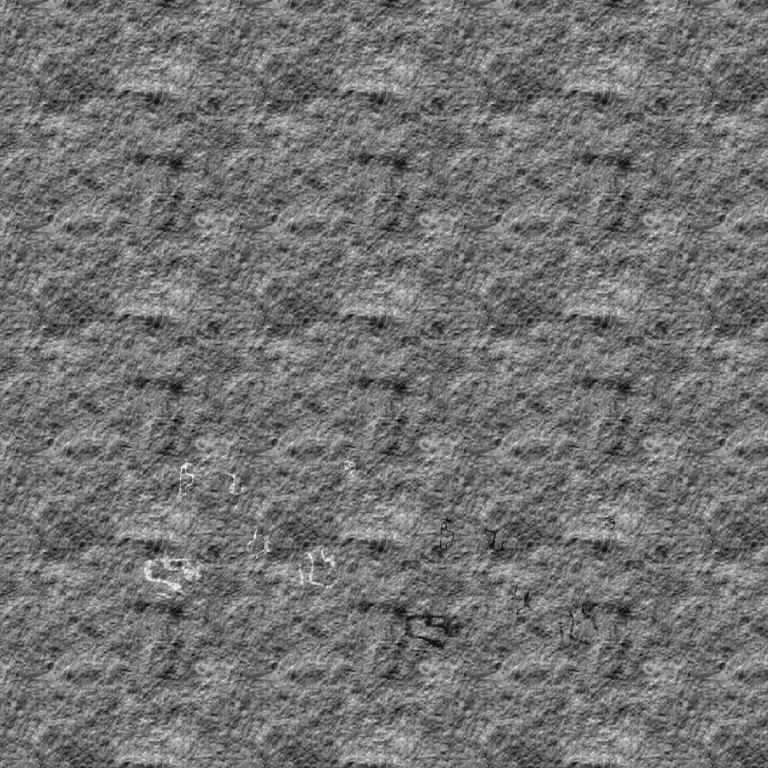
Write a WebGL 1 fragment shader that draws this texture.

```glsl
precision highp float;
// Rough grey rock: one square tile of embossed noise, clods, ledges and pale
// patches repeats about 3.43 times each way. A few chalky and sooty scuffs
// lie over the lower half and belong to the canvas, not to the tile.
uniform vec2 u_resolution;

const vec2 LIGHT_FALL = vec2(0.35, 0.94); // direction light travels, y down

float hash(vec2 c) {
  vec3 h = fract(c.xyx * 0.1031);
  h += dot(h, h.yzx + 33.33);
  return fract((h.x + h.y) * h.z);
}

// Value noise that wraps after a whole number of cells
float noise(vec2 p, float period) {
  vec2 i = floor(p), f = p - i;
  f = f * f * (3.0 - 2.0 * f);
  vec2 a = floor(mod(i + 0.5, period)) + period * 3.0;
  vec2 b = floor(mod(i + 1.5, period)) + period * 3.0;
  return mix(mix(hash(a), hash(vec2(b.x, a.y)), f.x),
             mix(hash(vec2(a.x, b.y)), hash(b), f.x), f.y);
}

// Shortest offset between two places on the wrapping tile
vec2 wrapped(vec2 d) { return fract(d + 0.5) - 0.5; }

// Slope towards the light, summed over octaves
float relief(vec2 p) {
  float sum = 0.0, cells = 6.0, weight = 0.17;
  for (int i = 0; i < 5; i++) {
    vec2 q = p * cells;
    sum += weight * (noise(q + LIGHT_FALL * 0.28, cells) - noise(q - LIGHT_FALL * 0.28, cells));
    cells *= 2.0;
    weight *= 1.13;
  }
  return sum;
}

// Scattered round clods and pits, lit from above
float clods(vec2 p, float cells) {
  vec2 q = p * cells, base = floor(q);
  float sum = 0.0;
  for (int y = -1; y <= 1; y++) {
    for (int x = -1; x <= 1; x++) {
      vec2 cell = base + vec2(x, y);
      vec2 id = floor(mod(cell + 0.5, cells)) + cells;
      vec2 centre = cell + vec2(hash(id + 11.0), hash(id + 37.0));
      float kind = hash(id + 71.0);
      vec2 d = (q - centre) / mix(0.2, 0.5, hash(id + 93.0));
      float body = 1.0 - smoothstep(0.7, 1.15, length(d));
      float clod = -dot(d, LIGHT_FALL) * 0.1;
      float pit = dot(d, LIGHT_FALL) * 0.08 - 0.12;
      sum += body * (step(0.6, kind) * clod + step(kind, 0.14) * pit);
    }
  }
  return sum;
}

// Shadow under an arched lip: crisp above, fading below
float ledge(vec2 p, vec2 centre, float halfWidth, float bend) {
  vec2 d = wrapped(p - centre);
  float below = d.y - bend * d.x * d.x + 0.05 * (noise(p * 14.0, 14.0) - 0.5);
  float taper = 1.0 - smoothstep(0.5, 1.0, abs(d.x) / halfWidth);
  return taper * smoothstep(-0.006, 0.008, below) * exp(-max(below, 0.0) * 38.0);
}

float spot(vec2 p, vec2 centre, vec2 radius) {
  vec2 d = wrapped(p - centre) / radius;
  return exp(-dot(d, d));
}

// Patch of broken, wandering strokes
float scuff(vec2 p, vec2 centre, vec2 radius) {
  vec2 d = (p - centre) / radius;
  float stroke = 1.0 - smoothstep(0.04, 0.13, abs(noise(d * 1.9 + centre * 80.0, 256.0) - 0.5));
  return stroke * (1.0 - smoothstep(0.75, 1.1, length(d)));
}

float scuffs(vec2 p) {
  return scuff(p, vec2(0.241, 0.621), vec2(0.014, 0.024))
       + scuff(p, vec2(0.300, 0.639), vec2(0.020, 0.026))
       + scuff(p, vec2(0.221, 0.749), vec2(0.045, 0.030))
       + scuff(p, vec2(0.337, 0.707), vec2(0.017, 0.022))
       + scuff(p, vec2(0.414, 0.745), vec2(0.026, 0.033))
       + scuff(p, vec2(0.453, 0.608), vec2(0.010, 0.011));
}

void main() {
  vec2 canvas = gl_FragCoord.xy / u_resolution;
  canvas.y = 1.0 - canvas.y;
  vec2 tile = canvas * 3.43;
  vec2 rough = tile + 0.035 * (vec2(noise(tile * 9.0, 9.0), noise(tile * 9.0 + 4.5, 9.0)) - 0.5);

  // Stone body: broad tone, lit relief and fine grain
  float grain = noise(tile * 128.0, 128.0) - 0.5;
  float grey = 0.46 + relief(rough) + 0.17 * grain;
  grey += 0.08 * (noise(rough * 4.0, 4.0) - 0.5) + 0.07 * (noise(rough * 11.0, 11.0) - 0.5);
  grey += clods(rough, 13.0) + 0.8 * clods(rough, 29.0);

  // Pale crumbling patch, veined with cracks
  vec2 d = wrapped(rough - vec2(0.69, 0.31)) / vec2(0.22, 0.12);
  float patchMask = 1.0 - smoothstep(0.6, 1.15, length(d) + 0.5 * (noise(rough * 17.0, 17.0) - 0.5));
  float crack = 1.0 - smoothstep(0.0, 0.07, abs(noise(rough * 19.0, 19.0) - 0.5));
  grey += 0.11 * patchMask - crack * (0.04 + 0.07 * patchMask);

  // Chips and a weathered streak
  grey += 0.2 * (spot(rough, vec2(0.15, 0.27), vec2(0.022, 0.014)) + spot(rough, vec2(0.92, 0.20), vec2(0.02)));
  grey += 0.13 * (spot(rough, vec2(0.36, 0.90), vec2(0.035)) + spot(rough, vec2(0.47, 0.53), vec2(0.025, 0.045)));
  grey += 0.09 * (spot(rough, vec2(0.11, 0.53), vec2(0.018, 0.09)) + spot(rough, vec2(0.56, 0.12), vec2(0.03, 0.05)));

  // Long ledge and smaller hollows
  float shadow = ledge(rough, vec2(0.65, 0.70), 0.29, 0.7) + 0.8 * ledge(rough, vec2(0.27, 0.35), 0.14, 2.0);
  shadow += ledge(rough, vec2(0.91, 0.37), 0.08, 1.0) + ledge(rough, vec2(0.17, 0.54), 0.07, 0.5);
  shadow += ledge(rough, vec2(0.78, 0.03), 0.09, 0.4) + 0.7 * ledge(rough, vec2(0.95, 0.78), 0.07, 1.0);
  grey -= 0.2 * shadow;

  // Chalk scuffs and their dark, shifted twins
  grey += (0.3 + 0.2 * grain) * scuffs(canvas) - 0.26 * scuffs(canvas - vec2(0.339, 0.074));
  gl_FragColor = vec4(vec3(clamp(grey, 0.08, 0.9)), 1.0);
}
```
